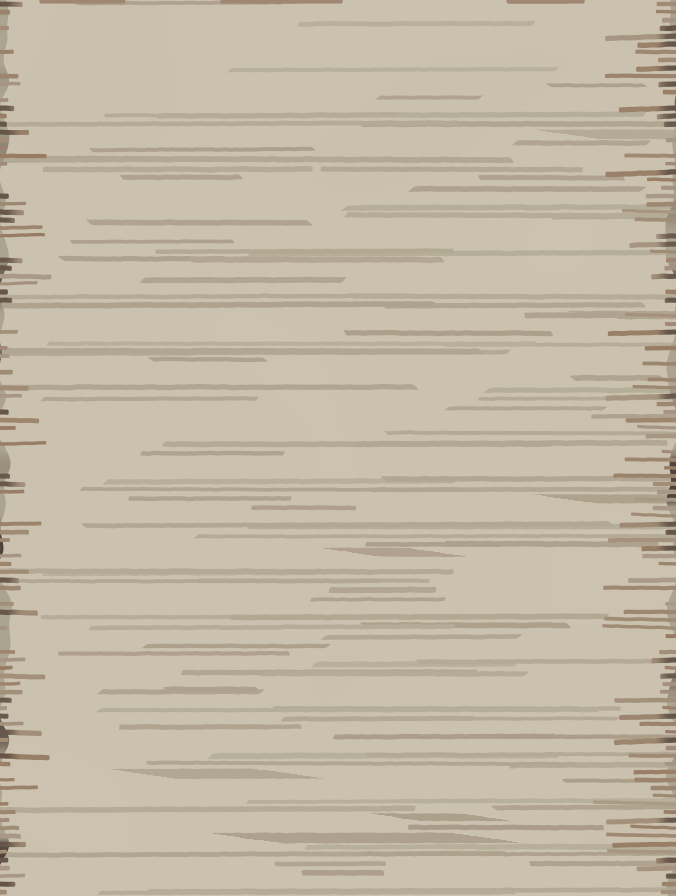
Give the GLSL for this texture, as a Shadertoy shader.

```glsl
// Weathered beige weave: thin horizontal streaks with frayed brown side edges.
#define ROWS 98.0          // streak rows over the height
#define GROUP 5.0          // rows in each repeating band
#define HALF_THICK 0.0027  // half thickness of a streak
#define WOBBLE 0.0007      // unevenness of streak outlines
#define FRAY_ROWS 112.0    // frayed strokes over the height
#define FRAY_LENGTH 0.062  // longest common frayed stroke
#define BASE vec3(0.792, 0.757, 0.686)
#define SAGE vec3(0.705, 0.677, 0.590)
#define TAUPE vec3(0.665, 0.610, 0.530)
#define BROWN vec3(0.590, 0.480, 0.385)
#define DARK vec3(0.330, 0.275, 0.240)

float hash(vec2 p) {
    vec3 q = fract(p.xyx * vec3(0.1031, 0.1030, 0.0973));
    q += dot(q, q.yzx + 33.33);
    return fract((q.x + q.y) * q.z);
}

float lattice(vec2 cell, vec2 offset) {
    float angle = 6.2832 * hash(cell + 57.0);
    return dot(vec2(cos(angle), sin(angle)), offset);
}

// Gradient noise, roughly -0.7 to 0.7
float noise(vec2 p) {
    vec2 i = floor(p), f = fract(p), e = vec2(1.0, 0.0);
    vec2 u = f * f * (3.0 - 2.0 * f);
    return mix(mix(lattice(i, f), lattice(i + e, f - e), u.x),
               mix(lattice(i + e.yx, f - e.yx), lattice(i + 1.0, f - 1.0), u.x), u.y);
}

// Bar with softly rounded corners
float bar(vec2 p, vec2 halfSize) {
    float r = 0.6 * min(halfSize.x, halfSize.y);
    vec2 q = abs(p) - halfSize + r;
    return length(max(q, 0.0)) + min(max(q.x, q.y), 0.0) - r;
}

float cover(float d) {
    return clamp(0.5 - d * iResolution.y, 0.0, 1.0);
}

// Long and short streaks, grouped in bands from the top down
vec3 streaks(vec3 col, vec2 p, float width) {
    for (float k = -1.0; k <= 1.0; k++) {
        float row = floor(p.y * ROWS) + k;
        float phase = mod(-row, GROUP);
        float y = (row + 0.5) / ROWS;
        float isLong = 1.0 - step(1.5, phase);
        float chance = mix(0.95 - 0.27 * (phase - 1.0), 0.96, isLong);
        chance *= mix(1.0, 0.22, smoothstep(0.87, 0.91, y));
        for (float s = 0.0; s < 2.0; s++) {
            vec2 id = vec2(row + 7.0, 11.0 + 31.0 * s);
            if (hash(id) > chance) continue;
            float a = hash(id + 3.1), b = hash(id + 5.7), c = hash(id + 9.3);
            float halfLength = width * mix(mix(0.06, 0.18, a), mix(0.14, 0.42, a), isLong);
            float x = width * mix(0.22, 0.98, b);
            vec2 q = p - vec2(x, y + (c - 0.5) * 0.004);
            q.y -= q.x * (hash(id + 2.3) - 0.4) * 0.008;
            q.y += WOBBLE * (noise(vec2(p.x * 45.0, row * 3.7)) + noise(vec2(p.x * 130.0, row * 5.3)));
            // A few streaks swell into slanted wedges
            float wedge = step(0.88, hash(id + 13.9)) * (1.0 - isLong);
            q.x += q.y * mix(3.0 * (c - 0.5), 7.0, wedge);
            float h = HALF_THICK * mix(0.75, 1.2, hash(id + 17.0)) * (1.0 + 0.8 * wedge);
            float tone = clamp(0.22 + 0.28 * phase + 0.7 * (c - 0.5), 0.0, 1.0);
            vec3 ink = mix(mix(SAGE, TAUPE, tone), BASE, 0.2 * hash(id + 21.0));
            col = mix(col, ink, cover(bar(q, vec2(halfLength, h))));
        }
    }
    return col;
}

// Short dark strokes growing inward from one side
vec3 fray(vec3 col, vec2 p, float side) {
    float patchTone = noise(vec2(side * 19.0, p.y * 14.0));
    float depth = 0.004 + 0.018 * noise(vec2(side * 7.0 + 3.3, p.y * 26.0));
    col = mix(col, mix(SAGE, DARK, smoothstep(0.0, 0.35, patchTone)) * 0.95, cover(p.x - depth));
    for (float k = -1.0; k <= 1.0; k++) {
        float row = floor(p.y * FRAY_ROWS) + k;
        vec2 id = vec2(row + 5.0, 83.0 + 40.0 * side);
        float cluster = noise(vec2(row * 0.19, side * 9.0 + 2.6));
        if (hash(id) > 0.74 + 0.6 * cluster) continue;
        float a = hash(id + 4.1), b = hash(id + 8.7);
        float reach = FRAY_LENGTH * mix(0.12, 1.0, a * a) * (1.0 + 0.5 * side);
        vec2 q = vec2(p.x, p.y - (row + 0.5) / FRAY_ROWS);
        q.y += (b - 0.5) * 0.08 * q.x + WOBBLE * noise(vec2(p.x * 110.0, row * 2.9));
        float d = bar(q, vec2(reach, HALF_THICK * mix(0.65, 1.1, b)));
        vec3 ink = mix(TAUPE, BROWN, hash(id + 12.0));
        ink = mix(ink, DARK, 0.75 * step(0.8, b) * (1.0 - smoothstep(0.006, 0.025, p.x)));
        col = mix(col, ink, cover(d));
    }
    return col;
}

void mainImage(out vec4 fragColor, in vec2 fragCoord) {
    vec2 p = fragCoord / iResolution.y;
    float width = iResolution.x / iResolution.y;
    vec3 col = BASE + 0.006 * noise(p * 4.0);
    col = streaks(col, p, width);

    // Brown chips along the top border
    for (float i = 0.0; i < 5.0; i++) {
        float x = width * (i + hash(vec2(i, 61.0))) / 5.0;
        vec2 size = vec2(mix(0.02, 0.06, hash(vec2(i, 67.0))), 0.004);
        col = mix(col, mix(TAUPE, BROWN, 0.6), cover(bar(p - vec2(x, 1.0), size)));
    }

    col = fray(col, p, 0.0);
    col = fray(col, vec2(width - p.x, p.y), 1.0);
    fragColor = vec4(col, 1.0);
}
```
